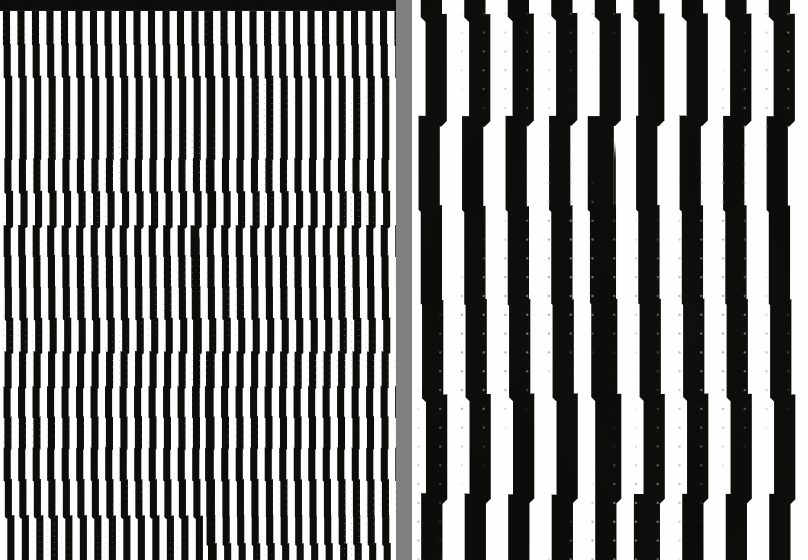
Left: the whole. Right: its middle third, enlarged.
Give the GLSL for this pattern, as a WebGL 2 fragment shader.

```glsl
#version 300 es
precision highp float;

uniform vec2 u_resolution;
out vec4 fragColor;

const vec2 SHEET = vec2(542.0, 768.0);   // layout units across and down
const vec3 PAPER = vec3(0.995);
const vec3 INK = vec3(0.05, 0.05, 0.042);
const vec3 DOT_GREY = vec3(0.60, 0.60, 0.59);
const float HEADER = 15.0;
const float PITCH = 19.85;
const float STRIPE_WIDTH = 9.7;
const float TAIL = 4.5;                  // overlap of a band into the next
const float CHAMFER = 2.6;
const float WEAR = 1.3;                  // unevenness of the band breaks
const float SEAM_X = 273.2;
const float SEAM_WIDTH = 0.9;
const float SEAM_WIDENING = 2.2;
const int SEAM_STRIPE = 14;
const int SPLIT_BAND = 14;               // left half slips from here down
const float SPLIT_OFFSET = 10.0;
const vec2 DOT_PITCH = vec2(PITCH * 0.5, 8.6);
const float DOT_RADIUS = 0.55;
const float DOT_STRENGTH = 0.7;

const int BANDS = 16;
const float BAND_TOP[BANDS + 1] = float[](
    15.0, 60.0, 104.0, 217.0, 262.0, 309.0, 350.0, 393.0, 436.0,
    482.0, 530.0, 571.0, 614.0, 657.0, 707.0, 745.0, 780.0);
const float BAND_OFFSET[BANDS] = float[](
    4.0, 5.0, 7.0, 6.0, 8.2, 5.0, 6.0, 6.6, 8.4,
    6.2, 4.8, 6.0, 5.0, 6.6, 7.0, 9.0);

vec2 hashGradient(vec2 cell) {
    vec2 h = vec2(dot(cell, vec2(127.1, 311.7)), dot(cell, vec2(269.5, 183.3)));
    return fract(sin(h) * 43758.5) * 2.0 - 1.0;
}

float gradientNoise(vec2 p) {
    vec2 i = floor(p), f = fract(p);
    vec2 u = f * f * f * (f * (f * 6.0 - 15.0) + 10.0);
    vec2 e = vec2(0.0, 1.0);
    float a = dot(hashGradient(i), f);
    float b = dot(hashGradient(i + e.yx), f - e.yx);
    float c = dot(hashGradient(i + e.xy), f - e.xy);
    float d = dot(hashGradient(i + e.yy), f - e.yy);
    return mix(mix(a, b, u.x), mix(c, d, u.x), u.y);
}

// Box whose two lower corners are cut; y grows downwards
float stripeDistance(vec2 p, vec2 halfSize) {
    vec2 q = abs(p) - halfSize;
    float box = max(q.x, q.y);
    float cut = (q.x + p.y - halfSize.y + CHAMFER) * 0.7071;
    return max(box, cut);
}

float bandDistance(vec2 p, int band) {
    float left = BAND_OFFSET[band];
    float column = floor((p.x - left - STRIPE_WIDTH * 0.5) / PITCH + 0.5);
    int stripe = int(column);
    if (band >= SPLIT_BAND && stripe < SEAM_STRIPE) left = SPLIT_OFFSET;

    // Stripes beside the seam are a little wider on the left
    int wideStripe = (band >= 5 && band <= 8) ? SEAM_STRIPE - 1 : SEAM_STRIPE;
    float extra = stripe == wideStripe ? SEAM_WIDENING : 0.0;

    float wear = WEAR * gradientNoise(vec2(column * 0.37, float(band) * 1.7 + 0.5));
    float top = BAND_TOP[band] + wear;
    float bottom = BAND_TOP[band + 1] + TAIL + wear;
    vec2 halfSize = 0.5 * vec2(STRIPE_WIDTH + extra, bottom - top);
    vec2 center = vec2(left + column * PITCH + (STRIPE_WIDTH - extra) * 0.5,
                       (top + bottom) * 0.5);
    return stripeDistance(p - center, halfSize);
}

float coverage(float distance, float pixel) {
    return clamp(0.5 - distance / pixel, 0.0, 1.0);
}

void main() {
    vec2 uv = gl_FragCoord.xy / u_resolution;
    vec2 p = vec2(uv.x, 1.0 - uv.y) * SHEET;
    float pixel = SHEET.y / u_resolution.y;

    // Header bar and displaced bands of stripes
    float shape = p.y - HEADER;
    for (int band = 0; band < BANDS; band++) {
        shape = min(shape, bandDistance(p, band));
    }
    float ink = coverage(shape, pixel);

    // Broken hairline along the seam
    float hairline = coverage(abs(p.x - SEAM_X) - SEAM_WIDTH * 0.5, pixel);
    hairline *= smoothstep(-0.1, 0.15, gradientNoise(vec2(3.5, p.y / 70.0)));
    ink = max(ink, hairline);

    vec3 inkTone = INK + 0.015 * gradientNoise(p / vec2(31.0, 90.0));
    vec3 color = mix(PAPER, inkTone, ink);

    // Fine dots, dense in some patches and missing in others
    vec2 cell = floor(p / DOT_PITCH);
    vec2 local = (fract(p / DOT_PITCH) - 0.5) * DOT_PITCH;
    float patches = gradientNoise(cell * vec2(0.17, 0.09) + 7.3);
    float dots = coverage(length(local) - DOT_RADIUS, pixel);
    dots *= smoothstep(-0.15, 0.3, patches) * step(HEADER + 8.0, p.y);
    color = mix(color, DOT_GREY, dots * DOT_STRENGTH);

    fragColor = vec4(color, 1.0);
}
```
